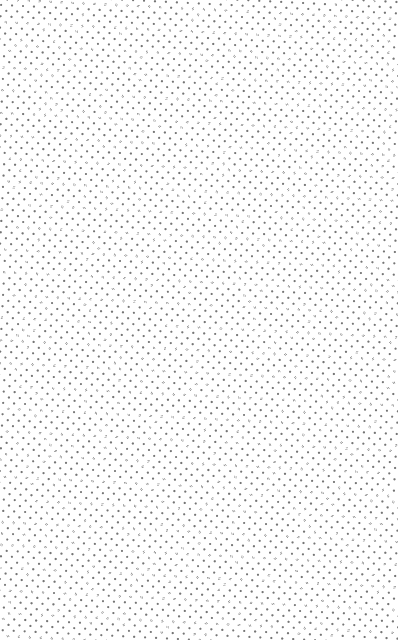
Write a Shadertoy shader that draws this pattern.

```glsl
// Tiny grey dots and broken two-stroke flecks on a slightly tilted staggered grid, on white.

float hash(vec2 cell) {
    vec3 h = fract(vec3(cell.xyx) * vec3(0.1031, 0.1030, 0.0973));
    h += dot(h, h.yzx + 33.33);
    return fract((h.x + h.y) * h.z);
}

mat2 rotation(float angle) {
    float c = cos(angle), s = sin(angle);
    return mat2(c, s, -s, c);
}

float segment(vec2 p, float halfLength) {
    p.x -= clamp(p.x, -halfLength, halfLength);
    return length(p);
}

// Two short parallel strokes, staggered sideways
float fleck(vec2 p) {
    float side = p.y < 0.0 ? -1.0 : 1.0;
    return segment(p - side * vec2(0.0004, 0.0010), 0.0011) - 0.0005;
}

void mainImage(out vec4 fragColor, in vec2 fragCoord) {
    float pixel = 1.0 / iResolution.y;
    vec2 p = (fragCoord - 0.5 * iResolution.xy) * pixel;

    // Tilted grid, every second row shifted by half a step
    vec2 pitch = vec2(0.01713, 0.00887);
    vec2 q = rotation(0.05) * (p - vec2(0.0018, 0.0238));
    float row = round(q.y / pitch.y);
    float stagger = 0.5 * mod(row, 2.0);
    float column = round(q.x / pitch.x - stagger);
    vec2 cell = vec2(column, row);
    vec2 local = q - pitch * vec2(column + stagger, row);

    // Flecks gather on every fourth row, dots fill the rest
    float fleckChance = mod(row, 4.0) < 0.5 ? 0.85 : 0.12;
    bool isFleck = hash(cell + 200.0) < fleckChance;

    float radius = mix(0.0016, 0.00175, hash(cell + 417.0));
    float turn = 6.2832 * hash(cell + 731.0);
    float dist = isFleck ? fleck(rotation(turn) * local) : length(local) - radius;

    float coverage = clamp(0.5 - dist / pixel, 0.0, 1.0);
    float ink = isFleck ? 0.52 : 0.46;
    fragColor = vec4(vec3(mix(1.0, ink, coverage)), 1.0);
}
```
